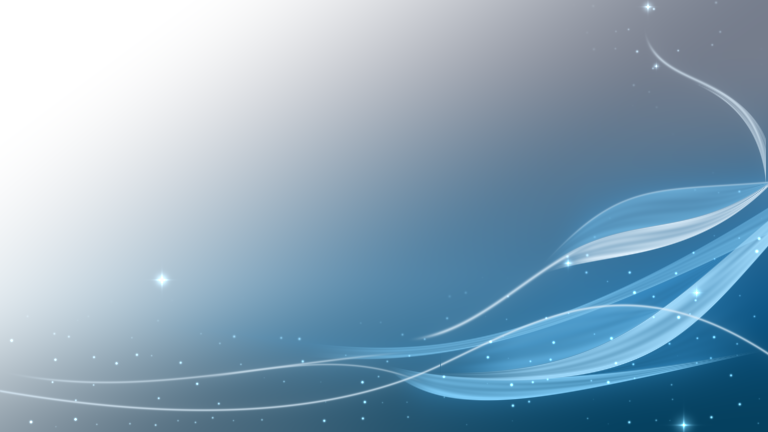
This background is drawn by a Shadertoy shader. Its source:

```glsl
// Silky blue ribbons and sparkles over a white-to-deep-blue gradient.
// Each ribbon fills the gap between two Bezier curves solved for height at x;
// noise streaks the silk. Space: 100 units per canvas height.

const vec3 GREY = vec3(0.46, 0.49, 0.55);
const vec3 MIST = vec3(0.62, 0.73, 0.80);
const vec3 AZURE = vec3(0.05, 0.35, 0.55);
const vec3 SLATE = vec3(0.40, 0.48, 0.54);
const vec3 DEEP = vec3(0.02, 0.25, 0.37);
const vec3 GLOW = vec3(0.25, 0.63, 0.88);
const vec3 SILK = vec3(0.50, 0.80, 0.97);
const vec3 PEARL = vec3(0.86, 0.93, 0.98);
const vec2 WHITE_FADE = vec2(0.75, 3.5);
const float STAR_CELL = 4.8;
const float STREAKS = 5.0;
// Head and tail fading of curves
const vec2 OPEN = vec2(0.001), HEAD = vec2(0.25, 0.001), BOTH = vec2(0.2);
// Sparkle centres and sizes
const vec3 SPARKS[6] = vec3[6](
  vec3(37.5, 35.2, 0.9), vec3(158.3, 1.6, 1.3), vec3(161.3, 32.2, 0.6),
  vec3(131.5, 39.1, 0.6), vec3(150, 98.4, 0.7), vec3(151.9, 84.7, 0.4));

vec2 hash2(vec2 p) {
  vec3 q = fract(p.xyx * vec3(0.1031, 0.103, 0.0973));
  q += dot(q, q.yzx + 33.33);
  return fract((q.xx + q.yz) * q.zy);
}

float corner(vec2 i, vec2 f, vec2 o) {
  return dot(hash2(i + o) * 2.0 - 1.0, f - o);
}

float gradientNoise(vec2 p) {
  vec2 i = floor(p), f = fract(p), u = f * f * (3.0 - 2.0 * f), o = vec2(0, 1);
  return mix(mix(corner(i, f, o.xx), corner(i, f, o.yx), u.x),
             mix(corner(i, f, o.xy), corner(i, f, o.yy), u.x), u.y);
}

vec4 bezier(float t) {
  float s = 1.0 - t;
  return vec4(s * s * s, 3.0 * s * s * t, 3.0 * s * t * t, t * t * t);
}

// Returns signed distance above the curve, parameter t, and end fading
vec3 curve(vec2 p, vec4 xs, vec4 ys, vec2 fade) {
  float t = 0.5, stride = 0.25;
  for (int i = 0; i < 16; i++) {
    t += dot(bezier(t), xs) < p.x ? stride : -stride;
    stride *= 0.5;
  }
  vec4 w = bezier(t), dw = bezier(t + 0.005) - bezier(t - 0.005);
  vec2 tangent = vec2(dot(dw, xs), dot(dw, ys));
  float cosine = abs(tangent.x) / max(length(tangent), 0.0001);
  float ends = smoothstep(0.0, fade.x, t) * (1.0 - smoothstep(1.0 - fade.y, 1.0, t));
  return vec3((p.y - dot(w, ys)) * cosine, t, ends);
}

void strand(inout vec3 col, vec3 c, float width, float strength) {
  float ink = exp(-c.x * c.x / (width * width)) + 0.1 * exp(-abs(c.x) / (width * 5.0));
  col = mix(col, PEARL, min(ink * c.z * strength, 1.0));
}

// The lower edge is brightest; a soft rim follows the upper edge
void ribbon(inout vec3 col, vec3 top, vec3 low, vec3 tint, float body, float rim) {
  float px = 100.0 / iResolution.y;
  float inside = smoothstep(-px, px, low.x) * smoothstep(-px, px, -top.x);
  float v = clamp(low.x / max(low.x - top.x, 0.01), 0.0, 1.0);
  float silk = 0.85 + 0.6 * gradientNoise(vec2(low.y * 2.5, v * STREAKS + low.y * 3.0));
  float shade = body * silk + rim * (pow(1.0 - v, 3.0) + 0.4 * pow(v, 8.0));
  col = mix(col, tint, clamp(inside * shade, 0.0, 1.0) * min(top.z, low.z));
}

vec3 backdrop(vec2 p) {
  float x = clamp(p.x / 178.0, 0.0, 1.0);
  vec3 col = mix(SLATE, DEEP, smoothstep(0.0, 0.85, x));
  col = mix(col, mix(MIST, AZURE, x), smoothstep(0.0, 38.0, p.y));
  col = mix(col, GREY, smoothstep(22.0, 92.0, p.y));
  float fall = p.x * 0.0188 + (100.0 - p.y) * 0.0254;
  return mix(vec3(1), col, smoothstep(WHITE_FADE.x, WHITE_FADE.y, fall));
}

float sparkle(vec2 q) {
  q = abs(q);
  return exp(-q.x * 1.2 - q.y * 7.0) + exp(-q.y * 1.2 - q.x * 7.0) + 0.3 * exp(-dot(q, q) * 0.5);
}

float stardust(vec2 p) {
  vec2 cell = floor(p / STAR_CELL), h = hash2(cell + 7.0), c = p - vec2(155, 92);
  vec2 q = p - (cell + 0.25 + 0.5 * hash2(cell + 41.0)) * STAR_CELL;
  float band = 1.0 - smoothstep(8.0, 32.0, p.y - max(p.x - 95.0, 0.0) * 0.45);
  float density = max(band, exp(-dot(c, c) / 120.0));
  return step(0.5, h.x) * h.y * density * exp(-dot(q, q) / (0.03 + 0.07 * h.y));
}

void mainImage(out vec4 fragColor, in vec2 fragCoord) {
  vec2 p = fragCoord * 100.0 / iResolution.y;
  vec3 col = backdrop(p);
  // Ribbon edges
  vec3 veil = curve(p, vec4(125, 143.5, 150.5, 178), vec4(38, 58.3, 55.6, 57.8), HEAD),
  sashTop = curve(p, vec4(125, 143.5, 157.4, 178), vec4(37, 52, 43.3, 57.6), HEAD),
  sashLow = curve(p, vec4(125, 139, 159.7, 178), vec4(36.3, 42, 38.7, 57), HEAD),
  flowTop = curve(p, vec4(25.5, 76.4, 97.2, 178), vec4(25, 24.8, 1.6, 52), vec2(0.4, 0.001)),
  flowLow = curve(p, vec4(69.4, 104, 132, 178), vec4(17.6, 14, 23.6, 46), HEAD),
  sweepTop = curve(p, vec4(92.6, 139, 150.5, 178), vec4(14, 11, 26, 49), HEAD),
  sweepLow = curve(p, vec4(92.6, 148, 157.4, 178), vec4(13.4, 7.4, 20, 43.3), HEAD),
  hemTop = curve(p, vec4(89, 109, 139, 178), vec4(15.5, 10.2, 11.6, 19.4), BOTH),
  hemLow = curve(p, vec4(89, 104, 134, 178), vec4(15.5, 0, 9.7, 19), BOTH),
  arc = curve(p, vec4(102, 125, 145.8, 178), vec4(15.5, 26.4, 39, 18), OPEN),
  plumeTop = curve(p, vec4(159.7, 172.5, 177.3, 178), vec4(81.5, 78, 70, 65), HEAD),
  plumeLow = curve(p, vec4(159.7, 170, 176, 177.3), vec4(81, 77, 70, 58), HEAD);
  // Light spilling from the silk
  col = mix(col, GLOW, 0.22 * exp(-abs(flowTop.x) / 6.0) * flowTop.z
    + 0.25 * exp(-abs(veil.x) / 4.0) * veil.z + 0.22 * exp(-abs(hemLow.x) / 3.5) * hemLow.z);
  // Silk, back to front
  ribbon(col, veil, sashTop, SILK, 0.4, 0.2);
  ribbon(col, flowTop, flowLow, SILK, 0.55, 0.2);
  ribbon(col, flowLow, sweepTop, GLOW, 0.4, 0.1);
  ribbon(col, vec3(arc.xy, smoothstep(0.0, 0.3, arc.y)), sweepTop, SILK, 0.35, 0.2);
  ribbon(col, sweepLow, hemTop, GLOW, 0.3, 0.15);
  ribbon(col, hemTop, hemLow, SILK, 0.7, 0.4);
  ribbon(col, sweepTop, sweepLow, mix(SILK, PEARL, 0.3), 0.85, 0.3);
  ribbon(col, sashTop, sashLow, PEARL, 0.75, 0.25);
  ribbon(col, plumeTop, plumeLow, PEARL, 0.35, 0.35);
  // Fine strands
  strand(col, arc, 0.3, 0.65);
  strand(col, veil, 0.25, 0.35);
  strand(col, curve(p, vec4(0, 46, 79, 102), vec4(9.5, 1.6, 4.6, 15.5), OPEN), 0.28, 0.65);
  strand(col, curve(p, vec4(0, 30, 58, 97), vec4(14, 7.4, 15.5, 18.7), BOTH), 0.28, 0.5);
  strand(col, curve(p, vec4(44, 69, 83, 99), vec4(12, 16, 18, 11), BOTH), 0.25, 0.4);
  strand(col, curve(p, vec4(94, 111, 123, 139), vec4(21.3, 22.4, 38.7, 44.4), BOTH), 0.4, 0.7);
  strand(col, curve(p, vec4(149, 153, 176.4, 177.6), vec4(93, 77, 86, 57.6), BOTH), 0.35, 0.6);
  // Sparkles and dust
  float light = stardust(p) * 0.8;
  for (int i = 0; i < 6; i++) light += sparkle((p - SPARKS[i].xy) / SPARKS[i].z);
  fragColor = vec4(min(col + light * vec3(0.75, 0.95, 1), 1.0), 1);
}
```
